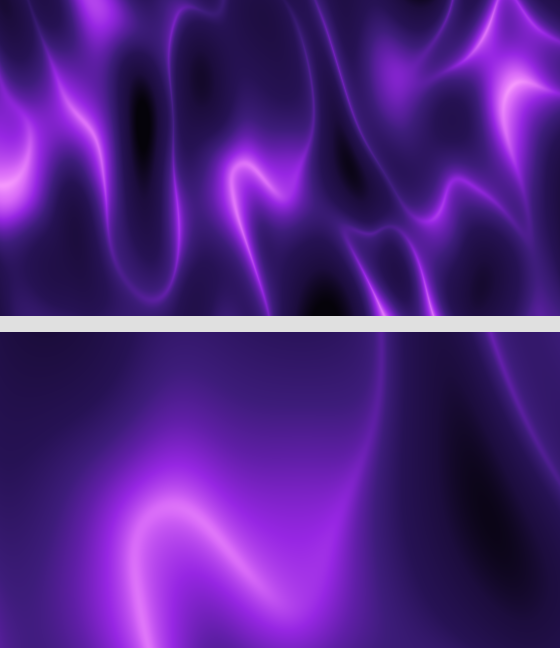
Top, the full canvas; bottom, a detail of the centre.
A Shadertoy shader for this background:

```glsl
#define STRAND_FREQ vec2(3.6, 1.65)
#define GLOW_FREQ vec2(3.0, 1.8)
#define LEAN 0.16
#define WARP_AMOUNT 0.55
#define STRAND_CONTRAST 4.6
#define GLOW_CONTRAST 2.6
#define HEAT_BIAS -0.12
#define CREST_GAIN 0.38
#define CREST_SHARPNESS 8.0
#define SEED vec2(13.7, 41.3)

const int STOPS = 8;

vec2 randomDirection(vec2 cell) {
    float angle = 6.28318 * fract(sin(dot(cell, vec2(127.1, 311.7))) * 43758.55);
    return vec2(cos(angle), sin(angle));
}

// Gradient noise with quintic blending, centred on zero
float gradientNoise(vec2 p) {
    vec2 cell = floor(p);
    vec2 f = fract(p);
    vec2 blend = f * f * f * (f * (f * 6.0 - 15.0) + 10.0);
    vec2 e = vec2(1.0, 0.0);
    float a = dot(randomDirection(cell), f);
    float b = dot(randomDirection(cell + e.xy), f - e.xy);
    float c = dot(randomDirection(cell + e.yx), f - e.yx);
    float d = dot(randomDirection(cell + e.xx), f - e.xx);
    return mix(mix(a, b, blend.x), mix(c, d, blend.x), blend.y);
}

// Signed field whose zero lines form the strands
float strandField(vec2 uv) {
    vec2 p = uv * STRAND_FREQ + SEED;
    p += WARP_AMOUNT * vec2(gradientNoise(p * 0.9 + 5.3), gradientNoise(p * 0.9 + 28.6));
    return gradientNoise(p) + 0.6 * gradientNoise(p * 0.63 + 17.4);
}

// Piecewise ramp from near black through violet to pink
vec3 plasmaColor(float heat) {
    float stops[STOPS] = float[STOPS](-2.8, -2.0, -1.17, -0.59, -0.18, 0.28, 0.85, 1.5);
    vec3 colors[STOPS] = vec3[STOPS](
        vec3(0.02, 0.01, 0.04), vec3(0.11, 0.05, 0.24),
        vec3(0.15, 0.07, 0.33), vec3(0.24, 0.11, 0.48),
        vec3(0.38, 0.12, 0.66), vec3(0.59, 0.15, 0.89),
        vec3(0.84, 0.41, 0.97), vec3(1.00, 0.65, 1.00));
    vec3 color = colors[0];
    for (int i = 1; i < STOPS; i++) {
        float t = clamp((heat - stops[i - 1]) / (stops[i] - stops[i - 1]), 0.0, 1.0);
        color = mix(color, colors[i], t);
    }
    return color;
}

void mainImage(out vec4 fragColor, in vec2 fragCoord) {
    vec2 uv = fragCoord / iResolution.y;
    uv.x += LEAN * uv.y;

    // Rounded distance from the nearest strand
    float field = STRAND_CONTRAST * strandField(uv);
    float ridge = sqrt(field * field + 0.002);

    // Uneven glow along the strands, with a thin bright crest
    float glow = GLOW_CONTRAST * gradientNoise(uv * GLOW_FREQ + SEED.yx);
    float crest = CREST_GAIN * exp(-CREST_SHARPNESS * ridge);

    fragColor = vec4(plasmaColor(glow - ridge + crest + HEAT_BIAS), 1.0);
}
```
